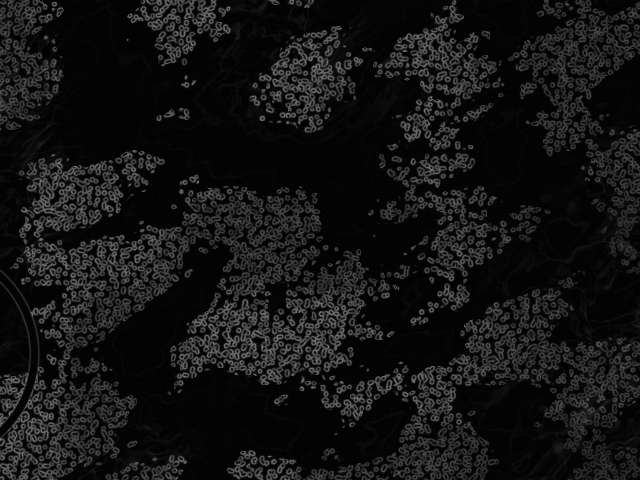
This texture is drawn by a Shadertoy shader. Its source:

```glsl
// Outlined cell colonies on black: tilted ragged patches, filled with tiny
// rings and bean shapes that merge into labyrinths. Patches are a jittered
// lattice roughened by noise; each cell is a small capsule drawn as a contour.

#define CELLS      76.0              // cells per canvas height
#define CELL_SIZE  0.27              // cell radius, in cell pitches
#define LINE       0.165             // outline softness, in cell pitches
#define PEAK       0.37              // brightest outline
#define PATCH      vec2(0.36, 0.21)  // patch spacing along and across the tilt
#define TILT       0.45              // patch direction in radians
#define RAGGED     0.75              // roughness of patch borders
#define BLACK      0.012             // background level
#define FIBRE      0.075             // brightness of faint fibres

vec2 hash2(vec2 p) {
    vec3 q = fract(p.xyx * vec3(0.1031, 0.1030, 0.0973));
    q += dot(q, q.yzx + 33.33);
    return fract((q.xx + q.yz) * q.zy);
}

float noise(vec2 p) {
    vec2 i = floor(p), f = fract(p);
    f = f * f * (3.0 - 2.0 * f);
    float low  = mix(hash2(i).x, hash2(i + vec2(1, 0)).x, f.x);
    float high = mix(hash2(i + vec2(0, 1)).x, hash2(i + vec2(1, 1)).x, f.x);
    return mix(low, high, f.y);
}

float fbm(vec2 p) {
    float sum = 0.0, weight = 0.53;
    for (int i = 0; i < 4; i++) {
        sum += weight * noise(p);
        p = p * 2.03 + 17.7;
        weight *= 0.5;
    }
    return sum;
}

// Positive inside the colonies; q is aligned with the tilt
float colonies(vec2 q) {
    vec2 g = q / PATCH, base = floor(g);
    float field = -0.6;
    for (int y = -1; y <= 1; y++)
    for (int x = -1; x <= 1; x++) {
        vec2 id = base + vec2(x, y);
        vec2 place = hash2(id + 41.0), shape = hash2(id + 87.0);
        vec2 d = g - id - 0.5 - (place - 0.5) * 0.5;
        d.x += 0.3 * mod(id.y, 2.0) - 0.15;
        float side = shape.y < 0.5 ? -2.0 : 2.0;
        d.y *= 1.0 + 0.9 * clamp(d.x * side, -0.6, 1.0);   // wedge taper
        field = max(field, mix(0.28, 0.54, shape.x) - length(d));
    }
    field += RAGGED * (fbm(q * vec2(8.0, 13.0)) - 0.5);
    return field + 0.22 * (noise(q * vec2(22.0, 36.0)) - 0.5);
}

// Contour of the smooth union of all cells present near p
float cellOutlines(vec2 p, float colony) {
    vec2 g = p * CELLS, base = floor(g);
    float sum = 0.0;
    for (int y = -1; y <= 1; y++)
    for (int x = -1; x <= 1; x++) {
        vec2 id = base + vec2(x, y);
        vec2 jitter = hash2(id), kind = hash2(id + 213.0);
        vec2 d = g - id - 0.5 - (jitter - 0.5) * 0.8;
        float angle = 6.2832 * kind.x;
        vec2 axis = vec2(cos(angle), sin(angle));
        float reach = 0.27 * kind.y * kind.y;
        d -= axis * clamp(dot(d, axis), -reach, reach);
        float rarity = fract(kind.x * 7.0 + jitter.y);
        float present = smoothstep(0.0, 0.05, colony + 0.03 - 0.2 * rarity * rarity);
        float radius = mix(-0.6, CELL_SIZE * (0.85 + 0.3 * jitter.x), present);
        sum += exp(-14.0 * (length(d) - radius));
    }
    float dist = -log(sum + 1e-6) / 14.0;
    return exp(-dist * dist / (LINE * LINE));
}

float ridge(float value, float width) {
    return exp(-value * value / (width * width));
}

void mainImage(out vec4 fragColor, in vec2 fragCoord) {
    vec2 p = fragCoord / iResolution.y;
    float right = smoothstep(0.85, 1.15, p.x * 1.3333 * iResolution.y / iResolution.x);
    vec2 along = vec2(cos(TILT), sin(TILT));
    vec2 q = vec2(dot(p, along), dot(p, vec2(-along.y, along.x)));
    float colony = colonies(q + 3.0);

    // Cells, uneven in brightness and dimmer toward the right
    float focus = mix(1.0, 0.62, right) * mix(0.72, 1.08, smoothstep(0.3, 0.6, noise(p * 4.0 + 9.0)));
    float light = PEAK * focus * (0.55 + 0.6 * noise(p * 130.0)) * cellOutlines(p, colony);

    // Faint fibres and thin membranes around the colonies
    vec2 warped = q * vec2(7.0, 15.0) + 2.5 * fbm(p * 6.0 + 5.0);
    float fibres = ridge(fbm(warped) - 0.5, 0.025) + 0.7 * ridge(fbm(warped * 1.9 + 31.0) - 0.5, 0.035);
    float gate = smoothstep(0.4, 0.75, noise(p * 3.5 + 2.0) + 0.3 * right);
    light += FIBRE * gate * fibres * (0.4 + 0.6 * noise(p * 60.0));
    light += 0.5 * FIBRE * ridge(colony + 0.16, 0.018) * noise(p * 9.0);

    // Smooth curved tube at the left edge: dark inside, two thin walls
    float tube = length(p - vec2(-0.149, 0.262)) - 0.221;
    light *= smoothstep(0.007, 0.011, abs(tube));
    light += 0.17 * ridge(abs(tube) - 0.009, 0.0018);

    light += BLACK * (0.6 + 0.8 * noise(p * 190.0));
    fragColor = vec4(vec3(light), 1.0);
}
```
